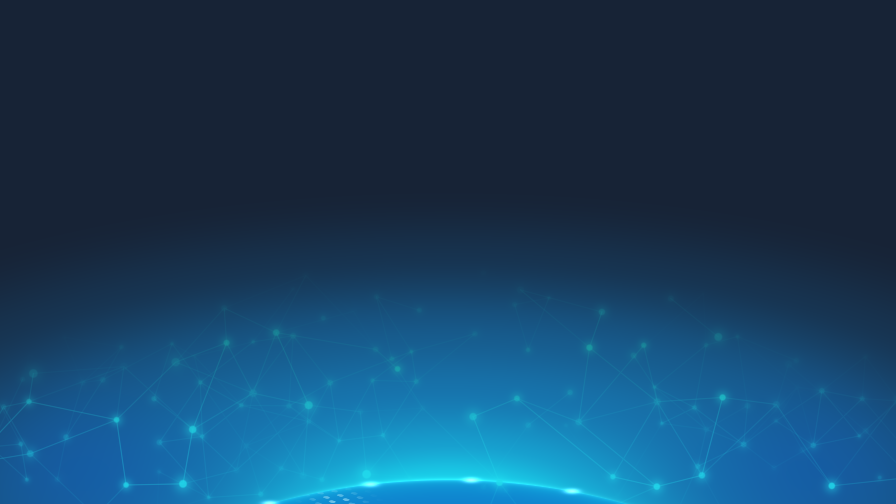
This background is drawn by a Shadertoy shader. Its source:

```glsl
const vec3 NIGHT = vec3(0.092, 0.138, 0.212);
const vec3 DUSK  = vec3(0.090, 0.215, 0.335);
const vec3 OCEAN = vec3(0.090, 0.345, 0.535);
const vec3 AZURE = vec3(0.090, 0.455, 0.680);
const vec3 SKY   = vec3(0.090, 0.590, 0.790);
const vec3 CYAN  = vec3(0.100, 0.820, 0.920);
const vec3 COBALT = vec3(0.080, 0.350, 0.670);
const vec3 TEAL  = vec3(0.100, 0.640, 0.640);
const vec3 AQUA  = vec3(0.130, 0.860, 0.930);

const float PLANET_RADIUS = 1.337;
const float PLANET_TOP = 0.048;

vec2 hash2(vec2 p) {
    vec2 q = vec2(dot(p, vec2(127.1, 311.7)), dot(p, vec2(269.5, 183.3)));
    return fract(sin(q) * 43758.545);
}

float segmentDistance(vec2 p, vec2 a, vec2 b) {
    vec2 ab = b - a;
    float t = clamp(dot(p - a, ab) / dot(ab, ab), 0.0, 1.0);
    return length(p - a - ab * t);
}

float planetDistance(vec2 p) {
    return length(p - vec2(0.0, PLANET_TOP - PLANET_RADIUS)) - PLANET_RADIUS;
}

float softSpot(vec2 p, vec2 center, vec2 radius) {
    vec2 q = (p - center) / radius;
    return exp(-dot(q, q));
}

// Wide dome of light, coloured by its elliptical distance
vec3 skyColor(vec2 p) {
    float d = length(p * vec2(0.40, 1.0));
    vec3 color = mix(CYAN, SKY, smoothstep(0.02, 0.12, d));
    color = mix(color, AZURE, smoothstep(0.10, 0.23, d));
    color = mix(color, OCEAN, smoothstep(0.20, 0.37, d));
    color = mix(color, DUSK, smoothstep(0.33, 0.49, d));
    color = mix(color, NIGHT, smoothstep(0.44, 0.63, d));
    float side = softSpot(vec2(abs(p.x), p.y), vec2(0.72, 0.06), vec2(0.22, 0.15));
    return mix(color, COBALT, 0.6 * side);
}

// The network fades out above an arch
float archFade(vec2 p) {
    float top = 0.50 - 0.24 * p.x * p.x;
    return smoothstep(top, top - 0.22, p.y) * smoothstep(-0.04, 0.02, p.y);
}

vec2 nodePosition(vec2 cell, float size, float seed) {
    return (cell + 0.12 + 0.76 * hash2(cell + seed)) * size;
}

float nodeStrength(vec2 cell, vec2 node, float seed) {
    float pick = hash2(cell + seed + 37.0).x;
    return smoothstep(0.18, 0.75, pick) * archFade(node);
}

// Cellular network: x holds the links, y the dots with their halos
vec2 network(vec2 p, float size, float seed, float dotRadius, float pixel) {
    vec2 home = floor(p / size);
    vec2 light = vec2(0.0);
    for (int j = -1; j <= 1; j++)
    for (int i = -1; i <= 1; i++) {
        vec2 cell = home + vec2(i, j);
        vec2 node = nodePosition(cell, size, seed);
        float strength = nodeStrength(cell, node, seed);
        float radius = dotRadius * mix(0.7, 1.3, hash2(cell + seed + 9.0).y);
        float d = length(p - node);
        float core = smoothstep(radius + pixel, radius - pixel, d);
        float halo = exp(-d * d / (radius * radius * 5.0));
        light.y += strength * (0.55 * core + 0.50 * halo);

        // Links to the right neighbour and the three above
        for (int k = 0; k < 4; k++) {
            vec2 next = cell + (k == 3 ? vec2(1, 0) : vec2(k - 1, 1));
            vec2 end = nodePosition(next, size, seed);
            float kept = step(0.36, hash2(cell * 1.7 + next + seed).x);
            float both = sqrt(strength * nodeStrength(next, end, seed));
            float width = max(0.0011, pixel * 0.7);
            float line = smoothstep(width + pixel * 0.5, 0.0, segmentDistance(p, node, end));
            light.x = max(light.x, kept * both * line);
        }
    }
    return min(light, 1.0);
}

// Globe cap with pale surface streaks
vec3 planetColor(vec2 p, float d) {
    vec3 color = mix(vec3(0.06, 0.50, 0.80), vec3(0.06, 0.66, 0.87), exp(d / 0.02));
    float wave = sin(p.x * 190.0 + p.y * 260.0) + 0.6 * sin(p.x * 90.0 - p.y * 620.0);
    float streak = smoothstep(0.5, 1.2, wave) * softSpot(p, vec2(-0.22, 0.008), vec2(0.045, 0.015));
    return mix(color, vec3(0.62, 0.88, 0.96), 0.7 * streak);
}

void mainImage(out vec4 fragColor, in vec2 fragCoord) {
    float pixel = 1.0 / iResolution.y;
    vec2 p = (fragCoord - vec2(0.5 * iResolution.x, 0.0)) * pixel;

    // Sky and the glow hugging the horizon
    float d = planetDistance(p);
    float spread = exp(-p.x * p.x / 0.14);
    vec3 color = skyColor(p);
    color = mix(color, CYAN, 0.85 * spread * exp(-max(d, 0.0) / 0.045));

    // Planet, bright rim and flares along it
    color = mix(color, planetColor(p, d), smoothstep(pixel, -pixel, d));
    color += vec3(0.10, 0.22, 0.15) * spread * exp(-abs(d) / 0.003);
    for (int i = 0; i < 4; i++) {
        float x = -0.354 + 0.2 * float(i);
        float y = PLANET_TOP - x * x / (2.0 * PLANET_RADIUS);
        color += 0.5 * softSpot(p, vec2(x, y), vec2(0.014, 0.005));
    }

    // Faint far network behind a bright near one
    vec3 nodeColor = mix(AQUA, TEAL, smoothstep(0.08, 0.34, p.y));
    vec2 far = network(p, 0.088, 5.0, 0.0045, pixel);
    vec2 near = network(p, 0.122, 21.0, 0.0065, pixel);
    color = mix(color, nodeColor, 0.10 * far.x + 0.30 * far.y);
    color = mix(color, nodeColor, 0.30 * near.x);
    color = mix(color, nodeColor, 0.85 * near.y);
    fragColor = vec4(clamp(color, 0.0, 1.0), 1.0);
}
```
